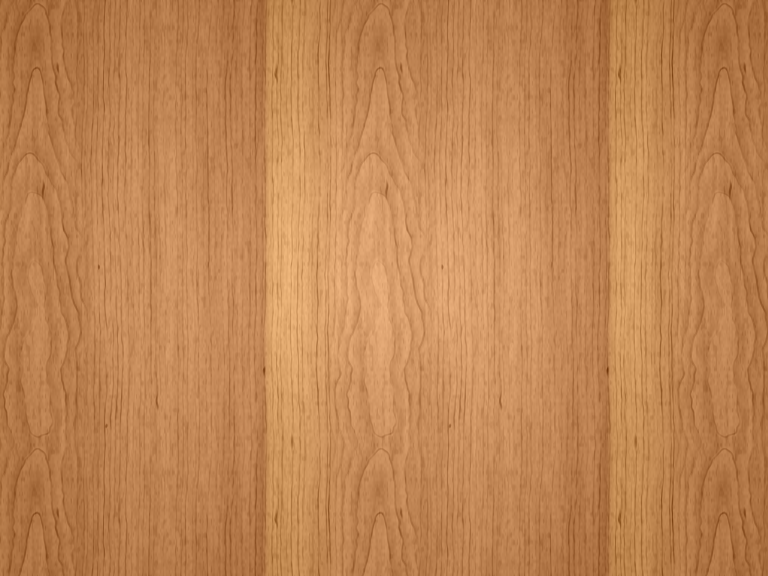
Write a WebGL 1 fragment shader that draws this texture.

```glsl
precision highp float;
// Warm wood veneer: a repeating tile of cathedral and straight grain under a soft central light.

uniform vec2 u_resolution;

#define TILE vec2(0.5964, 0.7726)   // repeat size, in canvas heights
#define SEAM_X 0.455                // left edge of one tile, in canvas heights
#define HEART_X 0.343               // axis of the arches, in tile widths
#define ARCHES 4.0                  // arch tips per tile
#define ARCH_WIDTH 0.036            // half width reached about one ring below a tip
#define GRAIN_LINES 62.0            // straight grain lines per tile
#define LINE_WIDTH 0.0015
#define FLECKS 8
#define DARK_WOOD vec3(0.55, 0.32, 0.14)
#define LIGHT_WOOD vec3(0.91, 0.68, 0.48)
#define TAU 6.2831853

float hash(vec2 p) {
  return fract(sin(dot(p, vec2(127.1, 311.7))) * 43758.55);
}

// Value noise that wraps with the tile, centred on zero (-0.5 to 0.5).
float tileNoise(vec2 t, vec2 cells) {
  vec2 p = t * cells;
  vec2 i = floor(p);
  vec2 f = p - i;
  f = f * f * (3.0 - 2.0 * f);
  vec2 a = mod(i, cells);
  vec2 b = mod(i + 1.0, cells);
  float low = mix(hash(a), hash(vec2(b.x, a.y)), f.x);
  float high = mix(hash(vec2(a.x, b.y)), hash(b), f.x);
  return mix(low, high, f.y) - 0.5;
}

float stroke(float dist, float width) {
  return 1.0 - smoothstep(0.0, width + 0.5 / u_resolution.y, dist);
}

// Growth ring count; whole numbers trace the nested arches.
float ringPhase(vec2 t) {
  float sway = 0.03 * tileNoise(t, vec2(5.0, 7.0))
             + 0.014 * tileNoise(t, vec2(15.0, 24.0))
             + 0.006 * tileNoise(t, vec2(40.0, 70.0));
  float x = abs(t.x - HEART_X + sway) * TILE.x / ARCH_WIDTH;
  float tips = ARCHES * (t.y + sin(TAU * (t.y - 0.35)) / TAU);
  float uneven = 0.8 * tileNoise(t, vec2(17.0, 13.0));
  return tips - 0.2 - x * x / (0.9 + 0.35 * x) + uneven;
}

// Darkening of the arched figure: thin broken lines plus soft late wood.
float cathedralGrain(vec2 t) {
  float e = 0.001;
  float phase = ringPhase(t);
  vec2 slope = vec2(ringPhase(t + vec2(e, 0.0)), ringPhase(t + vec2(0.0, e))) - phase;
  slope /= e * TILE;
  float ring = fract(phase);
  float dist = min(ring, 1.0 - ring) / max(length(slope), 8.0);
  float strength = 0.27 + 0.35 * tileNoise(t, vec2(12.0, 9.0))
                 + 0.25 * tileNoise(t, vec2(50.0, 40.0));
  float lateWood = 0.16 * smoothstep(0.3, 1.0, ring) * (1.0 - smoothstep(0.9, 1.0, ring));
  return max(strength, 0.0) * stroke(dist, LINE_WIDTH * 1.3) + lateWood;
}

// Darkening of the near-vertical lines, each with its own place and weight.
float straightGrain(vec2 t) {
  float s = t.x + 0.014 * tileNoise(t, vec2(7.0, 5.0))
                + 0.005 * tileNoise(t, vec2(20.0, 16.0))
                + 0.003 * tileNoise(t, vec2(60.0, 50.0));
  float id = mod(floor(s * GRAIN_LINES), GRAIN_LINES);
  float shift = 0.6 * (hash(vec2(id, 3.0)) - 0.5);
  float dist = abs(fract(s * GRAIN_LINES) - 0.5 - shift) / GRAIN_LINES * TILE.x;
  float weight = mix(0.1, 0.4, hash(vec2(id, 8.0)));
  weight *= 0.8 + 0.9 * tileNoise(t, vec2(GRAIN_LINES, 9.0))
                + 0.9 * tileNoise(t, vec2(GRAIN_LINES, 47.0));
  return max(weight, 0.0) * mix(1.0, 0.75, smoothstep(0.4, 0.6, t.x)) * stroke(dist, LINE_WIDTH);
}

// Short dark pores: the peaks of a fine stretched noise.
float pores(vec2 t) {
  return smoothstep(0.12, 0.45, tileNoise(t, vec2(211.0, 64.0)));
}

// Small dark knots and pitch streaks scattered over the tile.
float flecks(vec2 t) {
  float sum = 0.0;
  for (int i = 0; i < FLECKS; i++) {
    float id = float(i);
    vec2 centre = vec2(hash(vec2(id, 2.7)), hash(vec2(id, 9.4)));
    float stretch = hash(vec2(id, 4.6));
    vec2 size = vec2(0.0032, mix(0.004, 0.024, stretch * stretch));
    vec2 d = (fract(t - centre + 0.5) - 0.5) * TILE;
    d.x += 0.004 * tileNoise(t, vec2(30.0, 60.0));
    sum += 1.0 - smoothstep(0.2, 1.0, length(d / size));
  }
  return min(sum, 1.0);
}

void main() {
  vec2 canvas = gl_FragCoord.xy / u_resolution;
  vec2 p = gl_FragCoord.xy / u_resolution.y;
  vec2 t = fract(vec2(p.x - SEAM_X, 1.0 - p.y) / TILE);

  // Broad tone: pale board after the seam, dark board before it.
  float pale = (1.0 - smoothstep(0.05, 0.3, t.x)) * smoothstep(0.0, 0.025, t.x);
  float dusk = max(smoothstep(0.7, 0.95, t.x), 1.0 - smoothstep(0.0, 0.025, t.x));
  float tone = 0.6 + 0.13 * pale - 0.12 * dusk;
  tone += 0.13 * tileNoise(t, vec2(19.0, 2.0)) + 0.1 * tileNoise(t, vec2(47.0, 3.0));

  // Grain figure, fine fibres and pores.
  float edge = abs(t.x - HEART_X) + 0.05 * tileNoise(t, vec2(9.0, 6.0));
  float arched = 1.0 - smoothstep(0.09, 0.16, edge);
  tone -= mix(straightGrain(t), cathedralGrain(t), arched);
  tone += 0.13 * tileNoise(t, vec2(150.0, 14.0)) + 0.13 * tileNoise(t, vec2(230.0, 130.0));
  tone -= 0.13 * pores(t) + 0.5 * flecks(t);

  // Light falling off from the middle of the canvas.
  vec2 offset = canvas * 2.0 - 1.0;
  float radius = length(offset);
  tone += 0.37 - 0.46 * radius + 0.02 * radius * radius;

  vec3 color = mix(DARK_WOOD, LIGHT_WOOD, clamp(tone, -0.3, 1.15));
  color += vec3(0.0, 0.01, -0.02) * pale - vec3(0.0, 0.004, 0.0) * dusk;
  gl_FragColor = vec4(color, 1.0);
}
```
